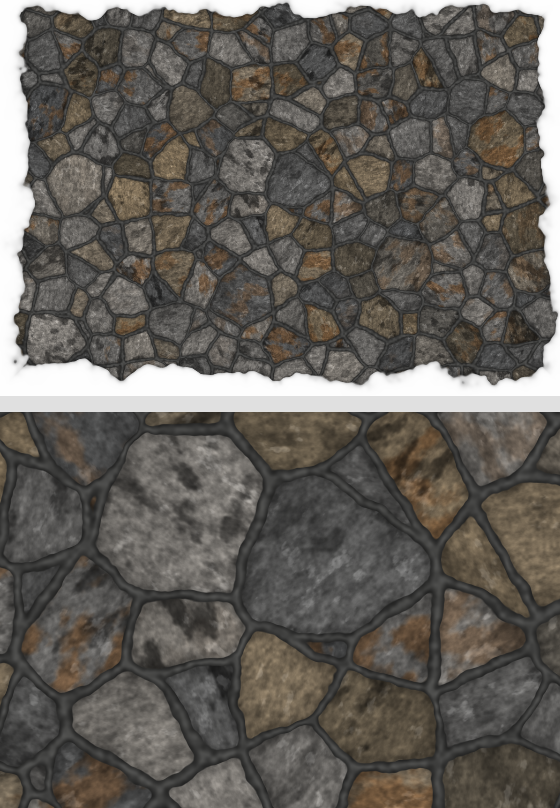
Top: the whole. Bottom: its middle third, enlarged.
Write a Shadertoy shader that draws this texture.

```glsl
// A dry wall of irregular grey, tan and rust stones with a ragged outline on white.

vec3 hash3(vec2 p) {
    vec3 q = fract(vec3(p.xyx) * vec3(0.1031, 0.1030, 0.0973));
    q += dot(q, q.yxz + 33.33);
    return fract((q.xxy + q.yzz) * q.zyx);
}

float noise(vec2 p) {
    vec2 i = floor(p), f = fract(p);
    f = f * f * (3.0 - 2.0 * f);
    float low = mix(hash3(i).x, hash3(i + vec2(1, 0)).x, f.x);
    float high = mix(hash3(i + vec2(0, 1)).x, hash3(i + vec2(1, 1)).x, f.x);
    return mix(low, high, f.y);
}

float fbm(vec2 p) {
    float sum = 0.0, amp = 0.533;
    for (int k = 0; k < 4; k++) {
        sum += amp * noise(p);
        p = mat2(1.6, 1.2, -1.2, 1.6) * p + 17.3;
        amp *= 0.5;
    }
    return sum;
}

mat2 rotate(float a) {
    return mat2(cos(a), sin(a), -sin(a), cos(a));
}

float smoothMin(float a, float b, float k) {
    float h = max(k - abs(a - b), 0.0) / k;
    return min(a, b) - 0.25 * h * h * k;
}

// Seed position in xy; z is a weight that enlarges some stones.
vec3 stoneSeed(vec2 cell) {
    vec3 h = hash3(cell + 41.0);
    float weight = 0.42 * h.z * h.z + 0.45 * step(0.95, h.z);
    return vec3(cell + 0.5 + 0.86 * (h.xy - 0.5), weight);
}

// Weighted Voronoi: returns the distance to the stone edge, and its cell and seed.
float stoneEdge(vec2 p, out vec2 cell, out vec3 seed) {
    float nearest = 1e3;
    for (int y = -2; y <= 2; y++)
    for (int x = -2; x <= 2; x++) {
        vec2 c = floor(p) + vec2(x, y);
        vec3 s = stoneSeed(c);
        float power = dot(p - s.xy, p - s.xy) - s.z;
        if (power < nearest) {
            nearest = power;
            cell = c;
            seed = s;
        }
    }
    float edge = 2.0;
    for (int y = -3; y <= 3; y++)
    for (int x = -3; x <= 3; x++) {
        if (x == 0 && y == 0) continue;
        vec3 s = stoneSeed(cell + vec2(x, y));
        float power = dot(p - s.xy, p - s.xy) - s.z;
        edge = smoothMin(edge, 0.5 * (power - nearest) / length(s.xy - seed.xy), 0.07);
    }
    return edge;
}

vec3 stoneColor(vec2 p, vec2 cell, vec2 offset) {
    vec3 id = hash3(cell + 7.7);
    vec3 kind = hash3(cell + 93.1);
    vec2 q = rotate(6.28 * id.z) * p * vec2(1.0, 1.5) + 60.0 * kind.xy;

    vec3 color = mix(vec3(0.285, 0.288, 0.29), vec3(0.475, 0.46, 0.44), id.x);
    color *= mix(vec3(1), vec3(1.04, 0.94, 0.78), smoothstep(0.55, 0.95, id.y));

    // Rust stains and dark weathering in broad blotches
    float rust = smoothstep(0.46, 0.66, fbm(q * 2.2)) * smoothstep(0.5, 0.85, kind.x);
    color = mix(color, vec3(0.41, 0.29, 0.18), 0.7 * rust);
    float soot = smoothstep(0.5, 0.72, fbm(q * 2.8 + 31.0));
    color *= 1.0 - (0.15 + 0.4 * kind.y * kind.y) * soot;

    // Cleft surface lit from the upper left, with fine grit
    float relief = fbm(q * 6.0) - fbm(q * 6.0 + rotate(6.28 * id.z) * vec2(-0.3, 0.3));
    color *= 1.0 + 0.45 * relief + 0.5 * (fbm(q * 9.0 + 5.0) - 0.5);
    color *= 1.0 + 0.22 * (noise(p * 26.0) - 0.5);
    color += 0.11 * smoothstep(0.64, 0.8, fbm(q * 5.0 + 77.0));
    return color * (1.0 + 0.12 * dot(offset, rotate(6.28 * kind.z)[0]));
}

void mainImage(out vec4 fragColor, in vec2 fragCoord) {
    vec2 uv = fragCoord / iResolution.y;
    float pixel = 1.0 / iResolution.y;
    float aspect = iResolution.x / iResolution.y;

    // Stones with slightly chipped edges
    float scale = 13.2;
    vec2 p = uv * scale;
    vec2 chip = vec2(fbm(p * 2.5), fbm(p * 2.5 + 50.0)) - 0.5;
    vec2 cell;
    vec3 seed;
    float edge = stoneEdge(p + 0.16 * chip, cell, seed);
    vec3 stone = stoneColor(p, cell, p - seed.xy);
    stone *= mix(0.78, 1.0, smoothstep(0.04, 0.17, edge));

    // Recessed mortar, darkest where it meets a stone
    float joint = 0.035 + 0.045 * noise(p * 1.3 + 9.0);
    vec3 mortar = vec3(0.27, 0.27, 0.265) * (0.8 + 0.4 * noise(p * 15.0));
    mortar *= mix(1.0, 0.6, smoothstep(0.0, joint, edge));
    float soft = 0.8 * pixel * scale;
    vec3 wall = mix(mortar, stone, smoothstep(joint - soft, joint + soft, edge));

    // Ragged outline with a faint shadow on the white ground
    vec2 side = min(uv - vec2(0.05, 0.064), vec2(aspect - 0.033, 0.972) - uv);
    float inside = min(side.x, side.y) + 0.12 * (fbm(uv * 10.0 + 3.0) - 0.5);
    vec3 ground = vec3(0.995 - 0.3 * exp(min(inside, 0.0) * 170.0));
    wall *= mix(0.75, 1.0, smoothstep(0.0, 0.012, inside));
    vec3 color = mix(ground, wall, smoothstep(-pixel, pixel, inside));
    fragColor = vec4(clamp(color, 0.0, 1.0), 1.0);
}
```
